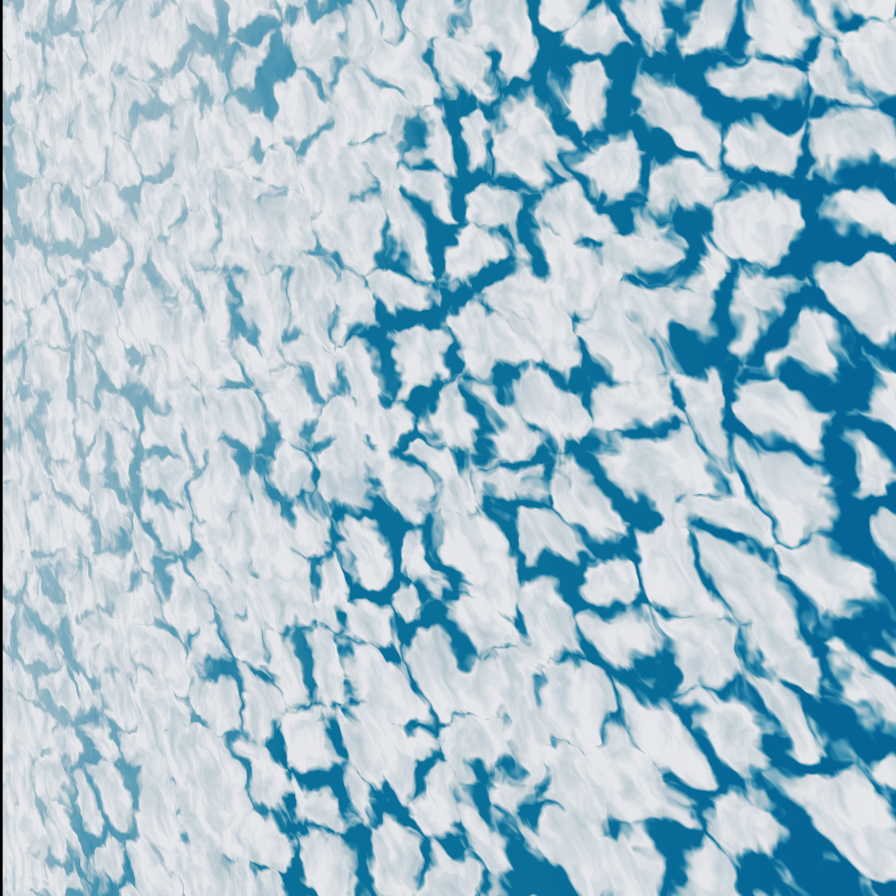
A three.js fragment shader for this texture:

```glsl
varying vec2 vUv;

#define CELL_WIDTH 0.030
#define WIDTH_GROWTH 0.068
#define CELL_HEIGHT 0.055
#define HEIGHT_GROWTH 0.042
#define LEAN 4.0
#define WARP 0.75
#define PUFFINESS 0.95
#define PATCHINESS 0.5
#define GAP_LEVEL -0.10
#define GAP_GROWTH 0.21
#define GAP_SOFTNESS 0.30
#define BORDER 0.004

const vec3 CLOUD_WHITE = vec3(0.90, 0.905, 0.92);
const vec3 CLOUD_GREY = vec3(0.73, 0.79, 0.82);
const vec3 THIN_VEIL = vec3(0.55, 0.70, 0.76);
const vec3 SKY_LIGHT = vec3(0.30, 0.59, 0.70);
const vec3 SKY_DEEP = vec3(0.04, 0.44, 0.60);

vec2 hash2(vec2 p) {
  vec3 q = fract(p.xyx * vec3(0.1031, 0.1030, 0.0973));
  q += dot(q, q.yzx + 33.33);
  return fract((q.xx + q.yz) * q.zy);
}

float cornerSlope(vec2 cell, vec2 offset) {
  float angle = 6.2832 * hash2(cell).x;
  return dot(vec2(cos(angle), sin(angle)), offset);
}

float gradientNoise(vec2 p) {
  vec2 i = floor(p), f = fract(p);
  vec2 s = f * f * f * (f * (f * 6.0 - 15.0) + 10.0);
  vec2 e = vec2(1.0, 0.0);
  float low = mix(cornerSlope(i, f), cornerSlope(i + e, f - e), s.x);
  float high = mix(cornerSlope(i + e.yx, f - e.yx),
                   cornerSlope(i + e.xx, f - e.xx), s.x);
  return mix(low, high, s.y);
}

float fbm(vec2 p) {
  float sum = 0.0, weight = 0.5;
  for (int i = 0; i < 4; i++) {
    sum += weight * gradientNoise(p);
    p = mat2(1.6, 1.1, -1.1, 1.6) * p + 17.3;
    weight *= 0.55;
  }
  return sum;
}

// Second minus first nearest distance: zero along the seams between puffs
float cellSeam(vec2 p) {
  vec2 cell = floor(p);
  float nearest = 8.0, second = 8.0;
  for (int y = -1; y <= 1; y++) {
    for (int x = -1; x <= 1; x++) {
      vec2 c = cell + vec2(float(x), float(y));
      float d = length(c + 0.1 + 0.8 * hash2(c + 41.0) - p);
      second = min(second, max(nearest, d));
      nearest = min(nearest, d);
    }
  }
  return second - nearest;
}

// Cell space: narrow puffs on the left, broad ones on the right
vec2 cloudSpace(vec2 uv) {
  float column = log(CELL_WIDTH + WIDTH_GROWTH * uv.x) / WIDTH_GROWTH;
  float row = (uv.y - 0.5) / (CELL_HEIGHT + HEIGHT_GROWTH * uv.x);
  return vec2(column + LEAN * uv.y, row) + 60.0;
}

vec3 skyRamp(float tone) {
  float t = 4.0 * clamp(tone, 0.0, 1.0);
  vec3 color = mix(CLOUD_WHITE, CLOUD_GREY, min(t, 1.0));
  color = mix(color, THIN_VEIL, clamp(t - 1.0, 0.0, 1.0));
  color = mix(color, SKY_LIGHT, clamp(t - 2.0, 0.0, 1.0));
  return mix(color, SKY_DEEP, clamp(t - 3.0, 0.0, 1.0));
}

void main() {
  vec2 p = cloudSpace(vUv);
  vec2 bend = vec2(fbm(p * 0.9 + 5.0), fbm(p * 0.9 + 83.0));
  vec2 warped = p + WARP * bend;

  // Cloud cover from seams, ragged puffs and broad patches
  float broad = gradientNoise(p * 0.38 + 9.0);
  float cover = cellSeam(warped) + PUFFINESS * fbm(p * vec2(1.7, 1.4) + bend)
              + PATCHINESS * broad;
  float gap = GAP_LEVEL + GAP_GROWTH * vUv.x * vUv.x;
  float sky = 1.0 - smoothstep(gap, gap + GAP_SOFTNESS, cover);

  // Haze washes out the gaps towards the upper left
  float clearness = vUv.x + 0.25 * (0.5 - vUv.y) - 0.15 * broad;
  float depth = mix(0.42, 1.0, smoothstep(0.05, 0.5, clearness));

  // Streaky grey shading inside the clouds
  float streak = fbm(p * vec2(3.6, 2.0) + 2.0 * bend + 31.0);
  float shade = max(0.0, 0.08 + 0.45 * streak - 0.2 * bend.y);
  vec3 color = skyRamp(sky * depth + shade * (1.0 - 0.6 * sky));

  // Deeper blue to the right and a thin dark left border
  color *= 1.0 - vec3(0.5, 0.10, 0.02) * sky * sky * smoothstep(0.5, 1.0, vUv.x);
  color *= smoothstep(BORDER - 0.002, BORDER, vUv.x);
  gl_FragColor = vec4(color, 1.0);
}
```
